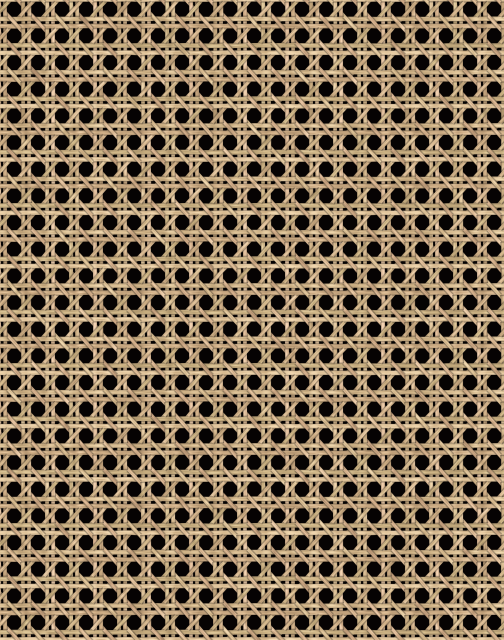
A Shadertoy shader for this pattern:

```glsl
// Woven cane webbing: paired upright and level strands with crossing diagonals
// leave octagonal holes over black. Each strand is a repeated distance band,
// laid in an order that changes by place so the diagonals weave over and under.

const vec2 REPEATS = vec2(21.0, 24.0);
const vec2 HOLE_CENTRE = vec2(0.589, 0.656);
const vec3 BLACK = vec3(0.025, 0.012, 0.012);
const vec3 BROWN = vec3(0.47, 0.38, 0.29);
const vec3 SHADE = vec3(0.66, 0.56, 0.43);
const vec3 TAN = vec3(0.81, 0.70, 0.55);
const vec3 CREAM = vec3(0.94, 0.85, 0.72);

float hash(vec2 p) {
    vec3 q = fract(vec3(p.xyx) * 0.1031);
    q += dot(q, q.yzx + 33.33);
    return fract((q.x + q.y) * q.z);
}

float noise(vec2 p) {
    vec2 i = floor(p), f = fract(p);
    f = f * f * (3.0 - 2.0 * f);
    return mix(mix(hash(i), hash(i + vec2(1, 0)), f.x),
               mix(hash(i + vec2(0, 1)), hash(i + vec2(1, 1)), f.x), f.y);
}

// Lays one strand and its soft shadow over the colour beneath.
vec3 layStrand(vec3 under, float across, float along, float halfWidth, float seed, float aa) {
    across += 0.022 * (noise(vec2(along * 1.7, seed * 5.3)) - 0.5);
    float d = abs(across) - halfWidth;
    float cover = clamp(0.5 - d / aa, 0.0, 1.0);
    float shadow = 1.0 - smoothstep(-0.01, 0.07, d);

    // Lengthwise fibres, broad stains and a tone for each strand
    float fibre = noise(vec2(along * 2.5, across * 45.0 + seed * 17.0));
    float stain = noise(vec2(along * 4.0, seed * 9.1 + 40.0));
    float tone = 0.58 + 0.5 * (hash(vec2(seed, 3.0)) - 0.5)
               + 0.55 * (fibre - 0.5) + 0.45 * (stain - 0.5);
    vec3 cane = mix(SHADE, TAN, clamp(tone * 2.0, 0.0, 1.0));
    cane = mix(cane, CREAM, clamp(tone * 2.0 - 1.0, 0.0, 1.0));
    cane *= mix(vec3(1.03, 0.98, 0.99), vec3(0.99, 1.01, 0.94), hash(vec2(seed, 8.0)));

    // Rounded sides
    float side = clamp(abs(across) / halfWidth, 0.0, 1.0);
    cane = mix(cane, BROWN, 0.42 * side * side * side);
    return mix(under * (1.0 - 0.4 * shadow), cane, cover);
}

// Two parallel strands in every unit of s; tones recur after a number of units.
vec3 layPair(vec3 under, float s, float along, float gap, float halfWidth, float period, float seed, float aa) {
    float t = fract(s) - 0.5;
    float id = seed + 2.0 * mod(floor(s), period) + step(0.0, t);
    return layStrand(under, abs(t) - gap, along, halfWidth, id, aa);
}

// One diagonal strand in every unit of s.
vec3 layDiagonal(vec3 under, float s, float along, float seed, float aa) {
    float across = (fract(s) - 0.5) * 0.7071;
    return layStrand(under, across, along, 0.07, seed + mod(floor(s), 4.0), aa);
}

vec3 layUprights(vec3 under, vec2 g, float aa) {
    return layPair(under, g.x, g.y, 0.125, 0.08, 4.0, 10.0, aa);
}

vec3 layLevels(vec3 under, vec2 g, float aa) {
    return layPair(under, g.y, g.x, 0.135, 0.085, 2.0, 30.0, aa);
}

vec3 layRising(vec3 under, vec2 g, float aa) {
    return layDiagonal(under, g.x - g.y, g.x + g.y, 50.0, aa);
}

vec3 layFalling(vec3 under, vec2 g, float aa) {
    return layDiagonal(under, g.x + g.y, g.x - g.y, 70.0, aa);
}

// g counts cells, with a hole centred on every whole number.
vec3 webbing(vec2 g, float aa) {
    vec2 fromHole = abs(fract(g + 0.5) - 0.5);
    vec3 c = BLACK;
    if (fromHole.x > fromHole.y) {
        c = layFalling(c, g, aa);
        c = layUprights(c, g, aa);
        c = layLevels(c, g, aa);
        return layRising(c, g, aa);
    }
    c = layUprights(c, g, aa);
    c = layRising(c, g, aa);
    c = layLevels(c, g, aa);
    return layFalling(c, g, aa);
}

void mainImage(out vec4 fragColor, in vec2 fragCoord) {
    float aa = 0.6 * REPEATS.y / iResolution.y;
    vec3 sum = vec3(0.0);
    // Four samples in each pixel
    for (int i = 0; i < 4; i++) {
        vec2 offset = vec2(i % 2, i / 2) * 0.5 - 0.25;
        vec2 uv = (fragCoord + offset) / iResolution.xy;
        sum += webbing(uv * REPEATS - HOLE_CENTRE, aa);
    }
    fragColor = vec4(sum * 0.25, 1.0);
}
```
